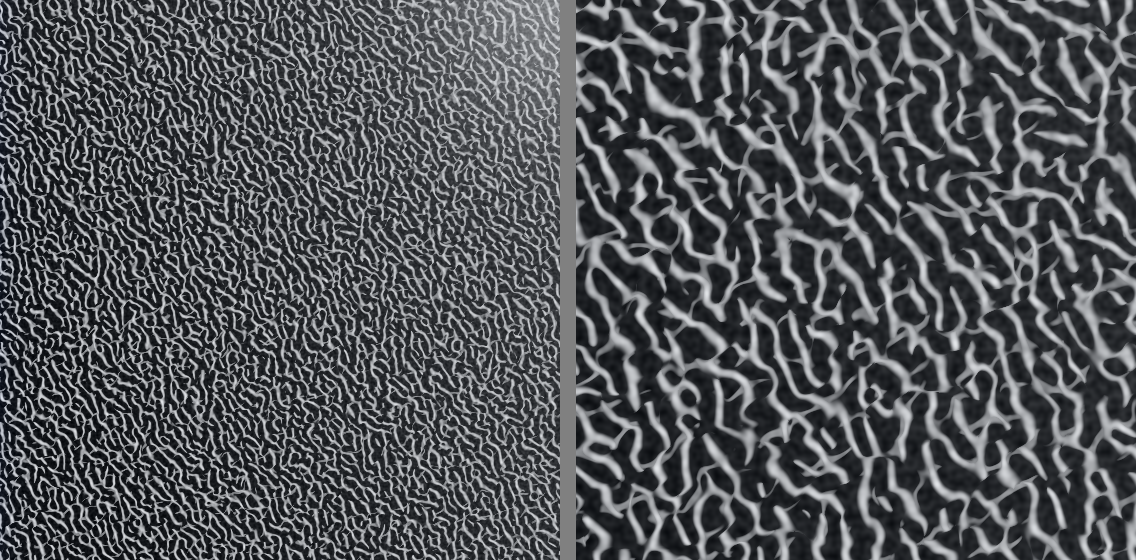
Left: the whole. Right: its middle third, enlarged.
Reproduce this texture procedurally as a three.js fragment shader.

```glsl
#define TAU 6.2831853
#define CELLS 46.0        // wave kernels across the canvas
#define RIDGE_FREQ 1.4    // ridges per kernel cell
#define RIDGE_ANGLE 0.5   // direction across the ridges
#define RIDGE_SPREAD 0.72 // wander of that direction
#define LINK_FREQ 0.85    // links per kernel cell
#define LINK_SPREAD 0.7
#define LINK_HEIGHT 0.68
#define GROUND_DARK 0.09
#define GROUND_LIT 0.27
#define CREST_TONE 0.82
#define GRAIN 0.13

varying vec2 vUv;

vec3 hash3(vec3 p) {
  p = fract(p * vec3(0.1031, 0.1030, 0.0973));
  p += dot(p, p.yxz + 33.33);
  return fract((p.xxy + p.yxx) * p.zyx);
}

vec2 gradientAt(vec2 cell) {
  float angle = TAU * hash3(vec3(cell, 7.0)).x;
  return vec2(cos(angle), sin(angle));
}

float gradientNoise(vec2 p) {
  vec2 i = floor(p), f = fract(p);
  vec2 u = f * f * f * (f * (f * 6.0 - 15.0) + 10.0);
  vec2 e = vec2(1.0, 0.0);
  float low = mix(dot(gradientAt(i), f), dot(gradientAt(i + e), f - e), u.x);
  float high = mix(dot(gradientAt(i + e.yx), f - e.yx),
                   dot(gradientAt(i + 1.0), f - 1.0), u.x);
  return mix(low, high, u.y);
}

// Ridge profile from -1 to 1, built from scattered wave packets
float ridgeHeight(vec2 p, float freq, float angle, float spread, float seed) {
  vec2 home = floor(p), wave = vec2(0.0);
  vec2 cosSlope = vec2(0.0), sinSlope = vec2(0.0);
  for (int y = -1; y <= 1; y++) {
    for (int x = -1; x <= 1; x++) {
      vec2 cell = home + vec2(float(x), float(y));
      for (int k = 0; k < 3; k++) {
        vec3 h = hash3(vec3(cell, seed + float(k) * 5.0));
        vec2 d = p - cell - h.xy;
        float window = max(0.0, 1.0 - dot(d, d));
        float turn = angle + spread * (2.0 * fract(h.z * 17.0) - 1.0);
        vec2 across = vec2(cos(turn), sin(turn));
        float phase = TAU * (freq * dot(d, across) + h.z);
        vec2 packet = window * window * window * vec2(cos(phase), sin(phase));
        wave += packet;
        cosSlope += packet.x * across;
        sinSlope += packet.y * across;
      }
    }
  }
  // Local frequency evens out the ridge width
  float size = length(wave) + 0.0001;
  float rate = length(wave.x * cosSlope + wave.y * sinSlope) / (size * size);
  float widen = clamp(1.0 / (rate + 0.01), 0.85, 1.9);
  float phase = min(abs(atan(wave.y, wave.x + 0.00001)) * widen, 0.5 * TAU);
  return cos(phase) * size / (0.07 + size);
}

void main() {
  // Gentle bending of the whole relief
  vec2 p = vUv * CELLS;
  p += 0.2 * vec2(gradientNoise(p * 0.9), gradientNoise(p * 0.9 + 41.0));

  // Slanted ridges, with thin links that close the loops
  float height = ridgeHeight(p, RIDGE_FREQ, RIDGE_ANGLE, RIDGE_SPREAD, 11.0);
  float linkHeight = ridgeHeight(p, LINK_FREQ, RIDGE_ANGLE + 0.25 * TAU, LINK_SPREAD, 53.0);
  float link = smoothstep(0.66, 0.95, linkHeight);
  link *= smoothstep(-0.45, -0.05, gradientNoise(p * 1.3 + 17.0));
  float linked = mix(height, max(height, LINK_HEIGHT), link);
  float relief = smoothstep(0.08, 1.1, linked);

  // Light falls from the upper right
  float light = clamp(0.75 * vUv.x + 0.4 * vUv.y - 0.2, 0.0, 1.0);
  vec2 toCorner = vUv - 1.0;
  float glow = exp(-18.0 * dot(toCorner, toCorner));

  // Ground, crest and fine grain
  float grain = gradientNoise(vUv * 210.0) + 0.4 * gradientNoise(vUv * 130.0 + 9.0);
  float ground = mix(GROUND_DARK, GROUND_LIT, light) + 0.03 * height + 0.25 * glow;
  float crest = CREST_TONE - 0.08 * light + 0.06 * glow;
  crest += 0.2 * gradientNoise(p * 2.2 + 71.0);
  float tone = mix(ground, crest, relief) + GRAIN * grain * (0.6 + 0.4 * light);

  // Cool steel tint, bluer at the left rim
  float rim = exp(-40.0 * vUv.x);
  vec3 tint = vec3(-0.010, 0.0, 0.014) + rim * vec3(-0.01, 0.0, 0.03);
  gl_FragColor = vec4(clamp(tone + tint, 0.0, 1.0), 1.0);
}
```
